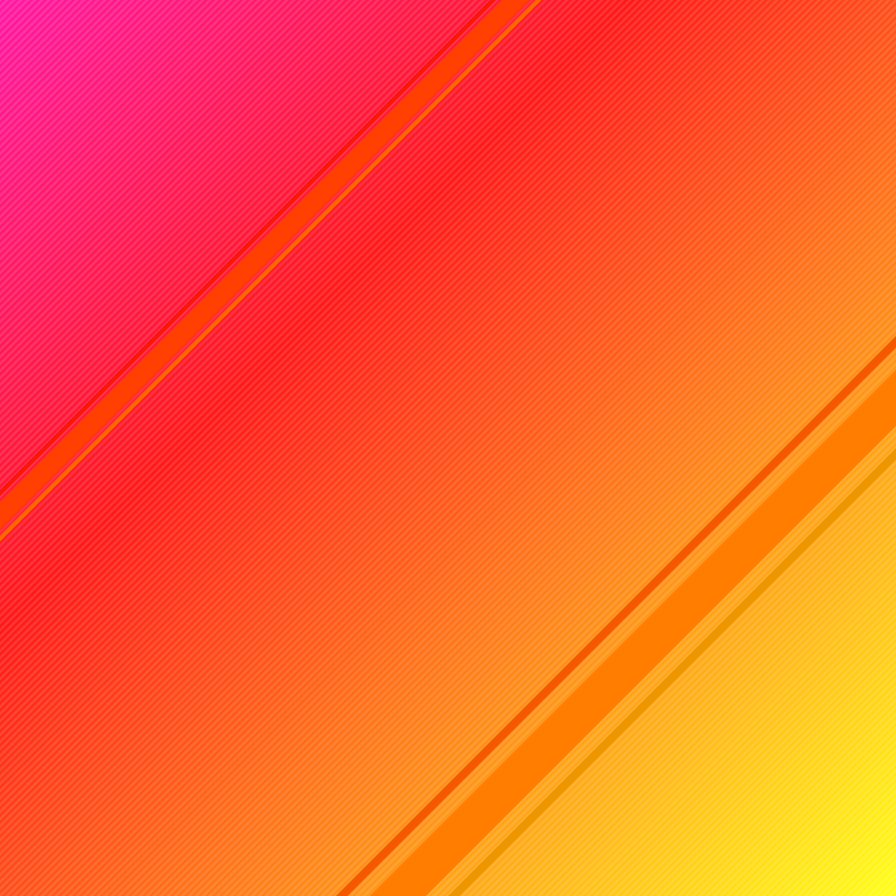
This background is drawn by a WebGL 2 fragment shader. Its source:

```glsl
#version 300 es
precision highp float;

uniform vec2 u_resolution;
out vec4 fragColor;

const vec3 MAGENTA = vec3(1.0, 0.0, 0.6);
const vec3 RED = vec3(1.0, 0.0, 0.0);
const vec3 YELLOW = vec3(1.0, 1.0, 0.0);
const float TAU = 6.283185;

// Three-stop ramp along the diagonal
vec3 diagonalRamp(float d, float middle) {
    vec3 warm = mix(RED, YELLOW, clamp((d - middle) / (1.0 - middle), 0.0, 1.0));
    return mix(MAGENTA, warm, clamp(d / middle, 0.0, 1.0));
}

// Fine light hatching, faded to its mean when too small to resolve
float hatch(float d, float count, float mean, float swing, float pixel) {
    float visible = 1.0 - smoothstep(0.35, 0.6, count * pixel);
    return mean + swing * visible * cos(TAU * count * d);
}

// Smooth-edged coverage of a straight band
float band(float d, float center, float halfWidth, float pixel) {
    return clamp(0.5 + (halfWidth - abs(d - center)) / pixel, 0.0, 1.0);
}

// Broad ribbon with a thin rail on each side
vec3 ribbon(vec3 base, float d, float center, vec2 halfWidths, float railOffset,
            vec3 upperRail, vec3 core, vec3 lowerRail, float pixel) {
    vec3 color = mix(base, core, band(d, center, halfWidths.x, pixel));
    color = mix(color, upperRail, band(d, center - railOffset, halfWidths.y, pixel));
    return mix(color, lowerRail, band(d, center + railOffset, halfWidths.y, pixel));
}

void main() {
    vec2 uv = gl_FragCoord.xy / u_resolution;

    // Zero at the upper left, one at the lower right
    float d = 0.5 * (uv.x + 1.0 - uv.y);
    float pixel = 0.5 * (1.0 / u_resolution.x + 1.0 / u_resolution.y);

    vec3 color = diagonalRamp(d, 0.35);
    color = mix(color, vec3(1.0), hatch(d, 256.0, 0.15, 0.065, 0.5 * pixel));

    // Narrow red ribbon
    color = ribbon(color, d, 0.2878, vec2(0.0078, 0.0017), 0.0127,
                   vec3(0.98, 0.09, 0.04), vec3(1.0, 0.25, 0.0),
                   vec3(1.0, 0.41, 0.0), pixel);

    // Wide orange ribbon
    color = ribbon(color, d, 0.7220, vec2(0.0157, 0.0033), 0.0313,
                   vec3(0.96, 0.35, 0.0), vec3(1.0, 0.49, 0.0),
                   vec3(0.93, 0.59, 0.0), pixel);

    fragColor = vec4(color, 1.0);
}
```
